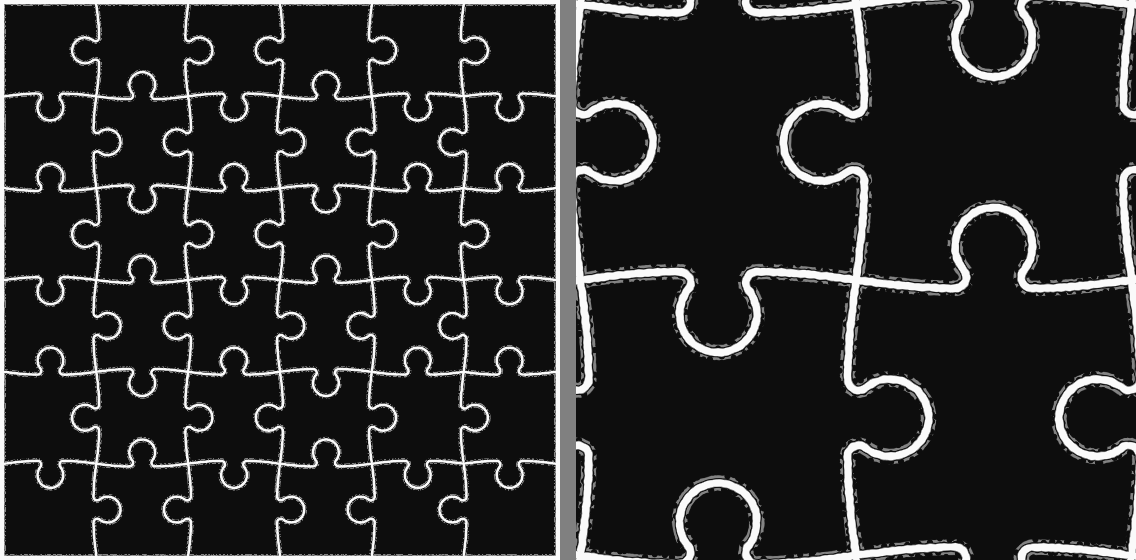
Left, the full canvas; right, a detail of the centre.
A Shadertoy shader for this pattern:

```glsl
const float CELLS = 6.0;
const float MARGIN = 0.008;
const float KNOB_R = 0.14;      // tab radius, in cells
const float FILLET_R = 0.04;    // rounding where the neck meets the edge
const float BOW = 0.03;         // how far each edge bows away from its tab

vec2 hash2(vec2 p) {
    vec3 q = fract(p.xyx * vec3(0.1031, 0.1030, 0.0973));
    q += dot(q, q.yzx + 33.33);
    return fract((q.xx + q.yz) * q.zy);
}

// Distance to the nearest scattered feature point
float cellular(vec2 p) {
    vec2 base = floor(p);
    float nearest = 2.0;
    for (int y = -1; y <= 1; y++)
    for (int x = -1; x <= 1; x++) {
        vec2 cell = base + vec2(x, y);
        nearest = min(nearest, length(cell + hash2(cell) - p));
    }
    return nearest;
}

// +1 for even, -1 for odd
float parity(float n) {
    return 1.0 - 2.0 * mod(n, 2.0);
}

// Distance to one jigsaw edge: x runs along it, the tab points to +y
float jigsawEdge(vec2 p) {
    p.x = abs(p.x);
    vec2 knob = vec2(0.0, 0.123);
    float filletY = FILLET_R - BOW;
    float reach = KNOB_R + FILLET_R;
    float drop = knob.y - filletY;
    vec2 fillet = vec2(sqrt(reach * reach - drop * drop), filletY);
    vec2 joint = (fillet - knob) / reach;
    vec2 sweep = vec2(-joint.y, joint.x);
    float d = 1.0;

    // Round head
    vec2 q = p - knob;
    if (dot(q, sweep) > 0.0) d = abs(length(q) - KNOB_R);

    // Neck fillet
    q = p - fillet;
    if (q.x < 0.0 && dot(q, sweep) < 0.0) d = min(d, abs(length(q) - FILLET_R));

    // Bowed shoulder running to the corner
    if (q.x >= 0.0) {
        float k = 1.5708 / (0.5 - fillet.x);
        float slope = BOW * k * sin(q.x * k);
        d = min(d, abs(p.y + BOW * cos(q.x * k)) / sqrt(1.0 + slope * slope));
    }
    return d;
}

// Distance to the cuts around the current piece, in cells
float jigsawCuts(vec2 g) {
    vec2 id = clamp(floor(g), 0.0, CELLS - 1.0);
    vec2 f = g - id;
    float d = 1.0;
    for (int k = 0; k < 2; k++) {
        float side = float(k);
        vec2 cut = id + side;
        // The last column repeats the tab directions of the one before it
        float upright = -parity(min(cut.x, 4.0) + id.y);
        float level = parity(min(id.x, 4.0) + cut.y);
        if (cut.x > 0.5 && cut.x < CELLS - 0.5)
            d = min(d, jigsawEdge(vec2(f.y - 0.5, (f.x - side) * upright)));
        if (cut.y > 0.5 && cut.y < CELLS - 0.5)
            d = min(d, jigsawEdge(vec2(f.x - 0.5, (f.y - side) * level)));
    }
    return d;
}

void mainImage(out vec4 fragColor, in vec2 fragCoord) {
    float size = min(iResolution.x, iResolution.y);
    vec2 uv = (fragCoord - 0.5 * iResolution.xy) / size + 0.5;
    float soft = max(1.0 / size, 0.0008);

    // Cuts and surrounding border share one distance
    float cellSize = (1.0 - 2.0 * MARGIN) / CELLS;
    float cuts = jigsawCuts((uv - MARGIN) / cellSize) * cellSize - 0.0023;
    vec2 fromCentre = abs(uv - 0.5);
    float border = 0.5 - MARGIN - max(fromCentre.x, fromCentre.y);
    float d = min(cuts, border);

    // Slightly rough rim with a broken grey fringe
    float grain = cellular(uv * 230.0);
    d += 0.0008 * (grain - 0.45);
    float ink = clamp(0.5 - d / soft, 0.0, 1.0);
    float band = 1.0 - smoothstep(0.0004, 0.0004 + soft, abs(d - 0.0016));
    float fringe = 0.5 * band * smoothstep(0.35, 0.5, grain);

    fragColor = vec4(vec3(mix(0.05, 0.98, max(ink, fringe))), 1.0);
}
```
